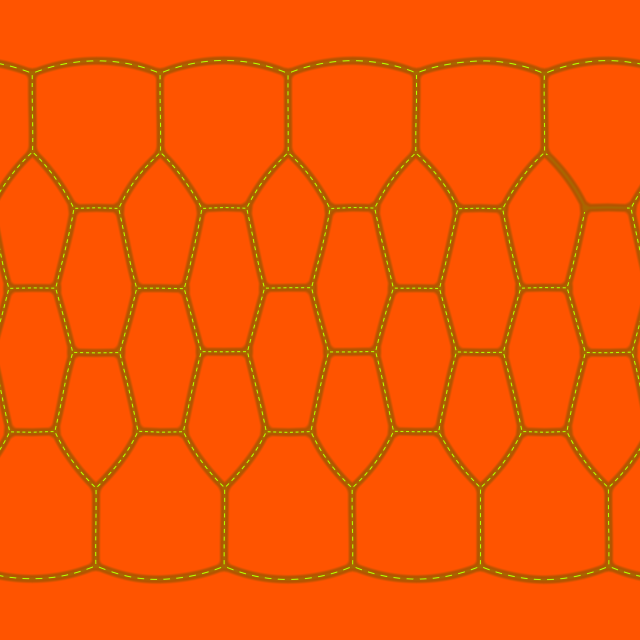
A Shadertoy shader for this pattern:

```glsl
// Orange field crossed by a net of long cells, with soft brown seams and
// green stitches. One half-column of curved edges is repeated by mirroring in x
// and by a half turn about mid height; distances to the edges give the seams.

const vec3 FIELD_COLOR  = vec3(1.00, 0.33, 0.00);
const vec3 SEAM_COLOR   = vec3(0.70, 0.33, 0.00);
const vec3 CORE_COLOR   = vec3(0.66, 0.40, 0.00);
const vec3 STITCH_COLOR = vec3(0.72, 1.00, 0.00);

const float PERIOD = 0.2;          // width of one column of cells
const float COLUMN_X = 0.0505;     // first mirror line
const float SEAM_INNER = 0.0035;   // solid half width of a seam
const float SEAM_OUTER = 0.0088;   // where its soft rim ends
const float STITCH_RADIUS = 0.0008;
const float STITCH_FILL = 0.52;    // dash share of each stitch step
const float JOINT_BLEND = 0.006;   // rounding where seams meet
const float WOBBLE = 0.0022;       // hand-drawn unevenness

// Edges of the upper half of a half-column: start xy, end xy.
const int EDGE_COUNT = 7;
const vec4 EDGES[EDGE_COUNT] = vec4[](
    vec4(0.000, 0.885, 0.100, 0.905),      // top arc
    vec4(0.000, 0.885, 0.000, 0.762),      // upright
    vec4(0.000, 0.762, 0.065, 0.6745),     // shoulder
    vec4(0.065, 0.6745, 0.100, 0.6755),    // upper bar
    vec4(0.065, 0.6745, 0.0365, 0.550),    // upper side
    vec4(0.000, 0.5505, 0.0365, 0.550),    // lower bar
    vec4(0.0365, 0.550, 0.0635, 0.450));   // middle side

// Sideways bow and number of stitches of each edge.
const vec2 STYLES[EDGE_COUNT] = vec2[](
    vec2(0.005, 5.0), vec2(0.0, 10.0), vec2(0.005, 9.0), vec2(0.0, 4.0),
    vec2(0.001, 11.0), vec2(0.0, 4.0), vec2(0.0, 9.0));

float hash(vec2 p) {
    return fract(sin(dot(p, vec2(127.1, 311.7))) * 43758.5453);
}

float noise(vec2 p) {
    vec2 cell = floor(p), f = fract(p);
    f = f * f * (3.0 - 2.0 * f);
    return mix(mix(hash(cell), hash(cell + vec2(1, 0)), f.x),
               mix(hash(cell + vec2(0, 1)), hash(cell + vec2(1, 1)), f.x), f.y);
}

float smoothMin(float a, float b, float k) {
    float h = max(k - abs(a - b), 0.0) / k;
    return min(a, b) - 0.25 * h * h * k;
}

// Distance to a bowed segment (x) and position along it from 0 to 1 (y).
vec2 bowedEdge(vec2 p, vec4 edge, float bow) {
    vec2 span = edge.zw - edge.xy, offset = p - edge.xy;
    float t = clamp(dot(offset, span) / dot(span, span), 0.0, 1.0);
    vec2 normal = normalize(vec2(-span.y, span.x));
    return vec2(length(offset - span * t - normal * bow * 4.0 * t * (1.0 - t)), t);
}

// Mirror into one half-column, then turn the lower half onto the upper.
vec2 foldNet(vec2 p) {
    p.x = abs(mod(p.x - COLUMN_X + 0.5 * PERIOD, PERIOD) - 0.5 * PERIOD);
    return p.y < 0.5 ? vec2(0.5 * PERIOD - p.x, 1.0 - p.y) : p;
}

void mainImage(out vec4 fragColor, in vec2 fragCoord) {
    vec2 uv = fragCoord / iResolution.xy;
    float pixel = 1.0 / iResolution.y;
    vec2 wobble = vec2(noise(uv * 14.0), noise(uv * 14.0 + 37.0)) - 0.5;
    vec2 p = foldNet(uv + WOBBLE * wobble);

    // Gather the nearest seam and the stitches of all edges.
    float seamDistance = 1.0;
    float stitch = 0.0;
    for (int i = 0; i < EDGE_COUNT; i++) {
        vec2 hit = bowedEdge(p, EDGES[i], STYLES[i].x);
        float stepLength = length(EDGES[i].zw - EDGES[i].xy) / STYLES[i].y;
        float along = abs(fract(hit.y * STYLES[i].y) - 0.5) * stepLength;
        float dashEnd = 0.5 * STITCH_FILL * stepLength;
        float dash = 1.0 - smoothstep(-0.6 * pixel, 0.6 * pixel, along - dashEnd);
        float thread = 1.0 - smoothstep(-0.6 * pixel, 0.6 * pixel, hit.x - STITCH_RADIUS);
        stitch = max(stitch, dash * thread);
        seamDistance = smoothMin(seamDistance, hit.x, JOINT_BLEND);
    }

    // One shoulder and bar at the right are left unstitched.
    vec2 gap = abs(uv - vec2(0.917, 0.713)) - vec2(0.063, 0.045);
    stitch *= step(0.0, max(gap.x, gap.y));

    // Layer the seam, its greener core and the stitches.
    float seam = 1.0 - smoothstep(SEAM_INNER, SEAM_OUTER, seamDistance);
    float core = 1.0 - smoothstep(0.0, SEAM_INNER, seamDistance);
    vec3 color = mix(FIELD_COLOR, SEAM_COLOR, seam);
    color = mix(color, CORE_COLOR, core);
    color = mix(color, STITCH_COLOR, stitch);
    fragColor = vec4(color, 1.0);
}
```
